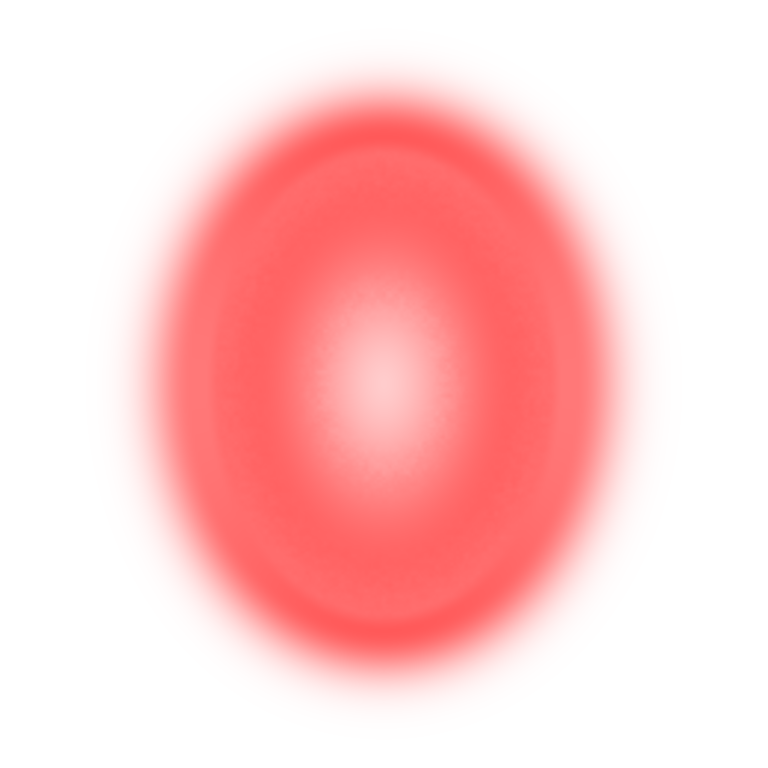
A three.js fragment shader for this background:

```glsl
// Draws a soft red oval on white with a pale glowing core.
// A Gaussian halo falls off around an ellipse; a second ellipse inside it
// holds the core gradient, lightly mottled with value noise.
varying vec2 vUv;

float hash(vec2 p) {
  return fract(sin(dot(p, vec2(127.1, 311.7))) * 43758.5453);
}

float valueNoise(vec2 p) {
  vec2 cell = floor(p);
  vec2 f = fract(p);
  f = f * f * (3.0 - 2.0 * f);
  float low = mix(hash(cell), hash(cell + vec2(1.0, 0.0)), f.x);
  float high = mix(hash(cell + vec2(0.0, 1.0)), hash(cell + vec2(1.0)), f.x);
  return mix(low, high, f.y);
}

// Approximate signed distance to an ellipse centred on the origin
float ellipseDistance(vec2 p, vec2 radii) {
  float k = length(p / radii);
  return k * (k - 1.0) / max(length(p / (radii * radii)), 0.0001);
}

// Bell-shaped weight of a band around a given radius
float band(float x, float centre, float width) {
  float t = (x - centre) / width;
  return exp(-t * t);
}

void main() {
  vec2 p = vUv - 0.5;

  // Outer halo, deeper red towards the top and bottom
  vec2 haloRadii = vec2(0.285, 0.357);
  vec2 h = p / haloRadii;
  float pole = h.y * h.y / max(dot(h, h), 0.0001);
  float falloff = max(ellipseDistance(p, haloRadii) + 0.035, 0.0) / 0.0414;
  float halo = 1.0 - mix(0.53, 0.65, pole) * exp(-0.5 * falloff * falloff);

  // Inner oval with its pale core and slightly lighter rim
  float q = length(p / vec2(0.224, 0.309));
  float coreQ = length(p / vec2(0.224, 0.32));
  float core = 1.0 - smoothstep(-0.04, 0.74, coreQ);
  float inner = 0.39 + 0.415 * core + 0.035 * smoothstep(0.75, 1.0, q);

  // Fine mottling around the core and just inside the rim
  float mottle = valueNoise(p * 130.0) + 0.5 * valueNoise(p * 260.0) - 0.75;
  inner += mottle * (0.03 * band(q, 0.38, 0.1) + 0.018 * band(q, 0.87, 0.15));

  float tint = mix(inner, halo, smoothstep(0.96, 1.04, q));
  gl_FragColor = vec4(1.0, tint, tint, 1.0);
}
```
